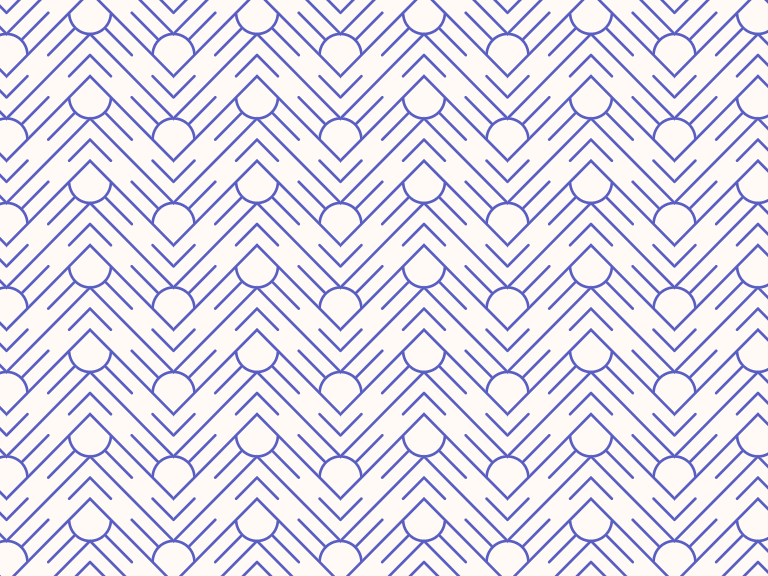
Write a Shadertoy shader that draws this pattern.

```glsl
const vec3 PAPER = vec3(1.00, 0.98, 0.965);
const vec3 INK = vec3(0.35, 0.37, 0.76);
const vec2 REPEAT = vec2(0.2899, 0.1467);   // one repeat, in canvas heights
const vec2 APEX = vec2(0.1563, 0.8677);     // tip of one upward chevron
const vec2 CELL = vec2(8.0, 4.0);           // one repeat, in sun radii
const float LINE_WIDTH = 0.0047;            // in canvas heights

float segmentDist(vec2 p, vec2 a, vec2 b) {
    vec2 ab = b - a;
    return length(p - a - ab * clamp(dot(p - a, ab) / dot(ab, ab), 0.0, 1.0));
}

// Half disc outline hanging below its flat side
float bowlDist(vec2 p) {
    return p.y < 0.0 ? abs(length(p) - 1.0) : length(vec2(abs(p.x) - 1.0, p.y));
}

// Sun, side rays and small chevron, with the apex at the origin
float motifDist(vec2 p) {
    p.x = abs(mod(p.x + 0.5 * CELL.x, CELL.x) - 0.5 * CELL.x);
    p.y = mod(p.y, CELL.y) - CELL.y;
    float d = 1e3;
    for (int row = -1; row <= 1; row++) {
        vec2 q = p + vec2(0.0, float(row) * CELL.y);
        d = min(d, bowlDist(q + vec2(0.0, 1.0)));
        d = min(d, segmentDist(q, vec2(0.707, -1.707), vec2(2.0, -3.0)));
        d = min(d, segmentDist(q, vec2(0.0, -3.0), vec2(1.0, -4.0)));
    }
    return d;
}

// Continuous zigzags, two per repeat
float zigzagDist(vec2 p) {
    float x = abs(mod(p.x + 0.5 * CELL.x, CELL.x) - 0.5 * CELL.x);
    return abs(mod(x + p.y + 1.0, 2.0) - 1.0) * 0.7071;
}

void mainImage(out vec4 fragColor, in vec2 fragCoord) {
    vec2 uv = fragCoord / iResolution.y;
    vec2 p = (uv - APEX) / REPEAT * CELL;

    // The second motif is flipped and shifted half a repeat
    float d = min(zigzagDist(p), motifDist(p));
    d = min(d, motifDist(vec2(p.x - 0.5 * CELL.x, -p.y)));
    d *= REPEAT.y / CELL.y;

    // Smooth the stroke over one pixel
    float ink = clamp((0.5 * LINE_WIDTH - d) * iResolution.y + 0.5, 0.0, 1.0);
    fragColor = vec4(mix(PAPER, INK, ink), 1.0);
}
```
